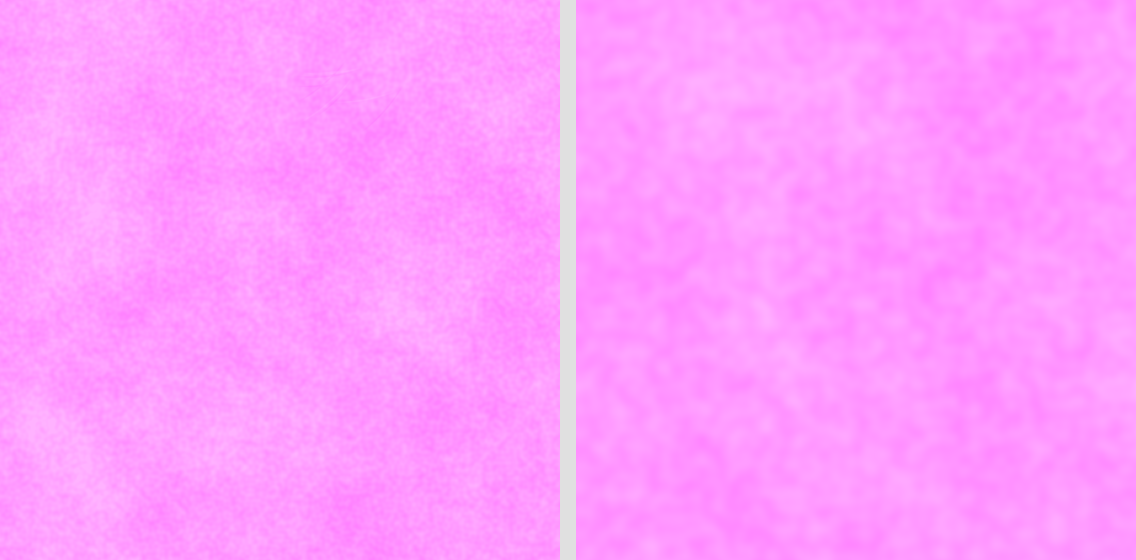
Left: the whole. Right: its middle third, enlarged.
Reproduce this texture procedurally as a WebGL 2 fragment shader.

```glsl
#version 300 es
precision highp float;
// Soft pink mottled wash: wrapping gradient noise in broad octaves makes the
// clouds, fine octaves add a blurred grain, and a small cluster of faint
// curved scratches lies on top. Everything repeats at the canvas edges.

#define MEAN_GREEN 0.605
#define CLOUD_CONTRAST 0.100
#define CLOUD_CELLS 4.0
#define CLOUD_OCTAVES 4
#define CLOUD_FALLOFF 0.70
#define GRAIN_CONTRAST 0.059
#define GRAIN_CELLS 62.0
#define SCRATCH_COUNT 9
#define SCRATCH_CONTRAST 0.032
#define SCRATCH_WIDTH 0.0010
#define SCRATCH_CENTER vec2(0.61, 0.835)

uniform vec2 u_resolution;
out vec4 fragColor;

const float TAU = 6.2831853;

// Integer hash of a cell and a layer seed, giving 0 to 1.
float hash(vec2 cell, float seed) {
    uvec3 v = uvec3(cell, seed) * uvec3(1597u, 3571u, 7919u);
    uint h = v.x ^ (v.y << 8) ^ (v.z << 16);
    h = (h ^ (h >> 16)) * 73244475u;
    h = (h ^ (h >> 15)) * 73244475u;
    h ^= h >> 16;
    return float(h >> 8) / 16777216.0;
}

// Dot product of the offset with the random unit gradient of a wrapped corner.
float cornerValue(vec2 cell, vec2 offset, float cells, float seed) {
    float angle = TAU * hash(mod(cell, cells), seed);
    return dot(offset, vec2(cos(angle), sin(angle)));
}

// Gradient noise with a whole number of cells across the canvas.
float tileNoise(vec2 uv, float cells, float seed) {
    vec2 p = uv * cells + vec2(hash(vec2(1.0), seed), hash(vec2(2.0), seed));
    vec2 cell = floor(p);
    vec2 f = p - cell;
    vec2 s = f * f * f * (f * (f * 6.0 - 15.0) + 10.0);
    vec2 e = vec2(1.0, 0.0);
    float low = mix(cornerValue(cell, f, cells, seed),
                    cornerValue(cell + e.xy, f - e.xy, cells, seed), s.x);
    float high = mix(cornerValue(cell + e.yx, f - e.yx, cells, seed),
                     cornerValue(cell + e.xx, f - e.xx, cells, seed), s.x);
    return mix(low, high, s.y);
}

// Broad patches, each octave twice as fine as the last.
float clouds(vec2 uv) {
    float sum = 0.0, weight = 1.0, cells = CLOUD_CELLS;
    for (int i = 0; i < CLOUD_OCTAVES; i++) {
        sum += weight * tileNoise(uv, cells, float(i) + 3.0);
        weight *= CLOUD_FALLOFF;
        cells *= 2.0;
    }
    return sum;
}

// Small soft specks in two sizes.
float grain(vec2 uv) {
    return tileNoise(uv, GRAIN_CELLS, 21.0)
         + tileNoise(uv, floor(GRAIN_CELLS * 1.7), 22.0);
}

// Thin bent strokes, light or dark, fading towards their ends.
float scratches(vec2 uv, float pixel) {
    float sum = 0.0;
    for (int i = 0; i < SCRATCH_COUNT; i++) {
        float id = float(i) + 1.0;
        vec2 jitter = vec2(hash(vec2(id, 1.0), 31.0), hash(vec2(id, 2.0), 31.0)) - 0.5;
        vec2 d = uv - SCRATCH_CENTER - jitter * vec2(0.16, 0.07);
        d -= floor(d + 0.5);
        float steep = step(0.65, hash(vec2(id, 3.0), 31.0));
        float angle = mix(0.12, 0.75, steep) + 0.2 * jitter.x;
        vec2 axis = vec2(cos(angle), sin(angle));
        float along = dot(d, axis);
        float across = dot(d, vec2(-axis.y, axis.x)) - 1.8 * along * along;
        float halfLength = mix(0.03, 0.075, hash(vec2(id, 4.0), 31.0));
        float line = 1.0 - smoothstep(0.0, SCRATCH_WIDTH + pixel, abs(across));
        float fade = 1.0 - smoothstep(0.4, 1.0, abs(along) / halfLength);
        float tone = hash(vec2(id, 5.0), 31.0) < 0.6 ? -1.0 : 1.0;
        sum += tone * line * fade;
    }
    return clamp(sum, -1.0, 1.0);
}

void main() {
    vec2 uv = gl_FragCoord.xy / u_resolution;
    float pixel = 1.0 / min(u_resolution.x, u_resolution.y);

    float green = MEAN_GREEN
                + CLOUD_CONTRAST * clouds(uv)
                + GRAIN_CONTRAST * grain(uv)
                + SCRATCH_CONTRAST * scratches(uv, pixel);

    fragColor = vec4(1.0, clamp(green, 0.51, 0.70), 1.0, 1.0);
}
```
